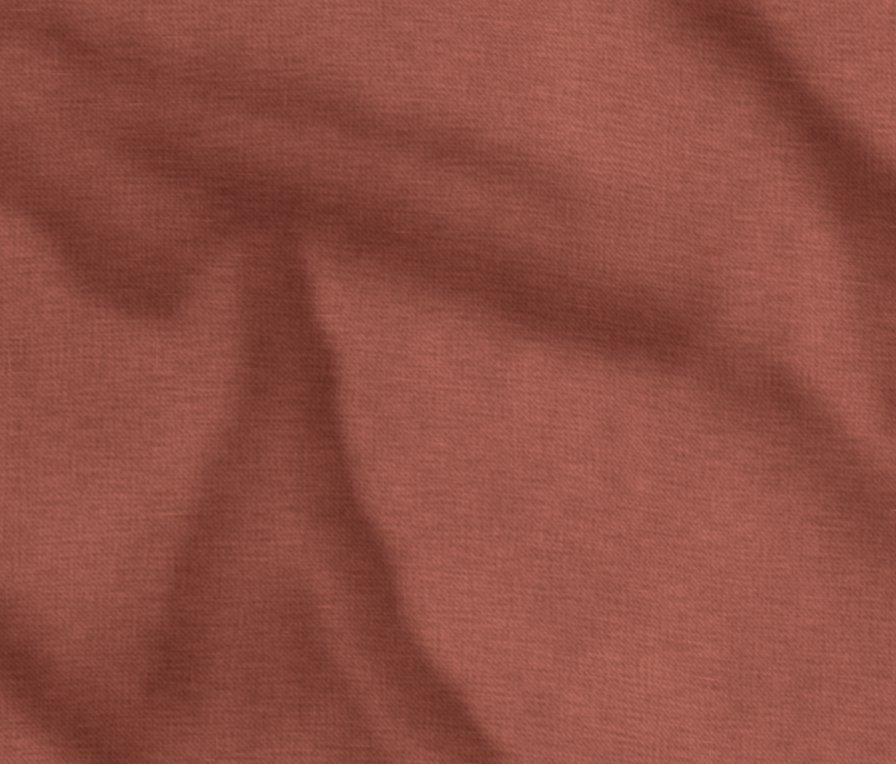
This texture is drawn by a Shadertoy shader. Its source:

```glsl
// Draped terracotta linen: broad soft folds over a fine slubby weave.
// Folds are bowed bands with one crisp and one soft flank that dim the light;
// stretched gradient noise, a twill and scattered slubs make up the threads.

#define SHADOW_COLOR vec3(0.390, 0.178, 0.140)
#define LIGHT_COLOR  vec3(0.622, 0.353, 0.303)
#define FOLD_DEPTH   1.02
#define FOLD_WOBBLE  0.030
#define RUMPLE_GAIN  0.16
#define THREADS      205.0
#define THREAD_GAIN  0.27
#define TWILL_COUNT  130.0
#define TWILL_GAIN   0.075
#define SLUB_SHARE   0.16
#define SLUB_GAIN    0.24

const float TAU = 6.2831853;

float hash(vec2 p) {
    vec3 q = fract(vec3(p.xyx) * 0.1031);
    q += dot(q, q.yzx + 33.33);
    return fract((q.x + q.y) * q.z);
}

float cornerSlope(vec2 cell, vec2 offset) {
    float angle = TAU * hash(cell);
    return dot(vec2(cos(angle), sin(angle)), offset);
}

// Gradient noise, roughly -0.7 to 0.7
float noise(vec2 p) {
    vec2 i = floor(p), f = fract(p);
    vec2 u = f * f * f * (f * (f * 6.0 - 15.0) + 10.0);
    vec2 e = vec2(1.0, 0.0);
    return mix(mix(cornerSlope(i, f), cornerSlope(i + e.xy, f - e.xy), u.x),
               mix(cornerSlope(i + e.yx, f - e.yx), cornerSlope(i + e.xx, f - e.xx), u.x), u.y);
}

// Light left by a bowed fold from a to b; flanks = widths left and right of it
float fold(vec2 p, vec2 a, vec2 b, float bow, vec2 flanks, float depth) {
    float len = distance(a, b);
    vec2 along = (b - a) / len, q = p - a;
    float t = dot(q, along) / len;
    float s = clamp(t, 0.0, 1.0);
    float d = dot(q, vec2(-along.y, along.x)) - bow * 4.0 * s * (1.0 - s);
    d /= d > 0.0 ? flanks.x : flanks.y;
    float ends = smoothstep(-0.15, 0.18, t) * (1.0 - smoothstep(0.82, 1.15, t));
    return 1.0 - FOLD_DEPTH * depth * ends * exp(-d * d);
}

float drapeLight(vec2 p) {
    p += FOLD_WOBBLE * vec2(noise(p * 5.0), noise(p * 5.0 + 31.0));
    p += 0.010 * vec2(noise(p * 14.0 + 3.0), noise(p * 14.0 + 57.0));
    float light = mix(0.84, 1.02, smoothstep(0.2, 0.75, p.x));
    // Long diagonal ridge: shade above and below
    light *= fold(p, vec2(-0.15, 0.99), vec2(0.80, 0.72), 0.030, vec2(0.045, 0.040), 0.48);
    light *= fold(p, vec2(0.10, 0.84), vec2(0.96, 0.51), -0.010, vec2(0.085, 0.050), 0.72);
    // Left hollow
    light *= fold(p, vec2(-0.06, 0.82), vec2(0.23, 0.58), -0.020, vec2(0.085, 0.030), 0.60);
    light *= fold(p, vec2(0.21, 0.58), vec2(0.34, 0.71), 0.020, vec2(0.080, 0.025), 0.40);
    // Standing fold and its two flanks
    light *= fold(p, vec2(0.335, 0.70), vec2(0.18, 0.06), 0.035, vec2(0.060, 0.024), 0.52);
    light *= fold(p, vec2(0.38, 0.72), vec2(0.68, -0.06), -0.055, vec2(0.022, 0.065), 0.72);
    // Right side
    light *= fold(p, vec2(0.87, 1.06), vec2(1.24, 0.64), 0.010, vec2(0.040, 0.060), 0.75);
    light *= fold(p, vec2(0.98, 0.52), vec2(1.24, 0.22), 0.020, vec2(0.040, 0.090), 0.50);
    light *= fold(p, vec2(1.08, 0.80), vec2(1.20, 0.42), 0.010, vec2(0.060, 0.030), 0.40);
    // Lower edge
    light *= fold(p, vec2(-0.06, 0.22), vec2(0.19, -0.06), -0.010, vec2(0.065, 0.035), 0.70);
    light *= fold(p, vec2(0.37, 0.24), vec2(0.53, -0.06), 0.010, vec2(0.022, 0.070), 0.50);
    light *= fold(p, vec2(0.12, 0.15), vec2(0.44, 0.07), 0.010, vec2(0.090, 0.100), 0.36);
    // Shallow rumples
    light += RUMPLE_GAIN * noise(p * vec2(6.0, 4.5) + 2.0);
    return light + RUMPLE_GAIN * 0.7 * noise(p * vec2(17.0, 8.0) + 7.0);
}

// Thin bright thread pieces running along x, at most one per cell
float slubs(vec2 p, float pixel) {
    vec2 grid = p * vec2(20.0, 50.0);
    vec2 cell = floor(grid), f = fract(grid);
    float reach = mix(0.10, 0.48, hash(cell + 17.0));
    float height = mix(0.25, 0.75, hash(cell + 43.0));
    float dist = abs(f.y - height) / 50.0;
    float line = 1.0 - smoothstep(0.0004, 0.0012 + pixel * 0.7, dist);
    float taper = 1.0 - smoothstep(reach * 0.3, reach, abs(f.x - 0.5));
    float strength = mix(0.25, 1.0, pow(hash(cell + 91.0), 3.0));
    return line * taper * strength * step(hash(cell), SLUB_SHARE);
}

void mainImage(out vec4 fragColor, in vec2 fragCoord) {
    vec2 p = fragCoord / iResolution.y;
    float pixel = 1.0 / iResolution.y;
    float light = drapeLight(p);

    // Threads sag gently with the drape
    vec2 cloth = p + 0.012 * vec2(noise(p * 3.0 + 5.0), noise(p * 3.0 + 19.0));
    cloth.y += 0.10 * smoothstep(0.3, 1.0, p.x) * (p.x - 0.3);

    float weft = noise(cloth * vec2(22.0, THREADS));
    float warp = noise(cloth.yx * vec2(26.0, THREADS) + 71.0);
    float grain = noise(cloth * THREADS * 0.95 + 13.0);
    float twill = sin(TAU * TWILL_COUNT * (cloth.x + cloth.y));
    twill *= 1.0 - smoothstep(0.35, 0.7, TWILL_COUNT * pixel);

    float weave = THREAD_GAIN * (weft + 0.6 * warp + 0.9 * grain) + TWILL_GAIN * twill;
    float slub = slubs(cloth, pixel) + 0.6 * slubs(cloth.yx + 3.7, pixel);
    light += weave * mix(0.65, 1.0, clamp(light, 0.0, 1.0)) + SLUB_GAIN * slub;

    fragColor = vec4(mix(SHADOW_COLOR, LIGHT_COLOR, clamp(light, 0.0, 1.5)), 1.0);
}
```
